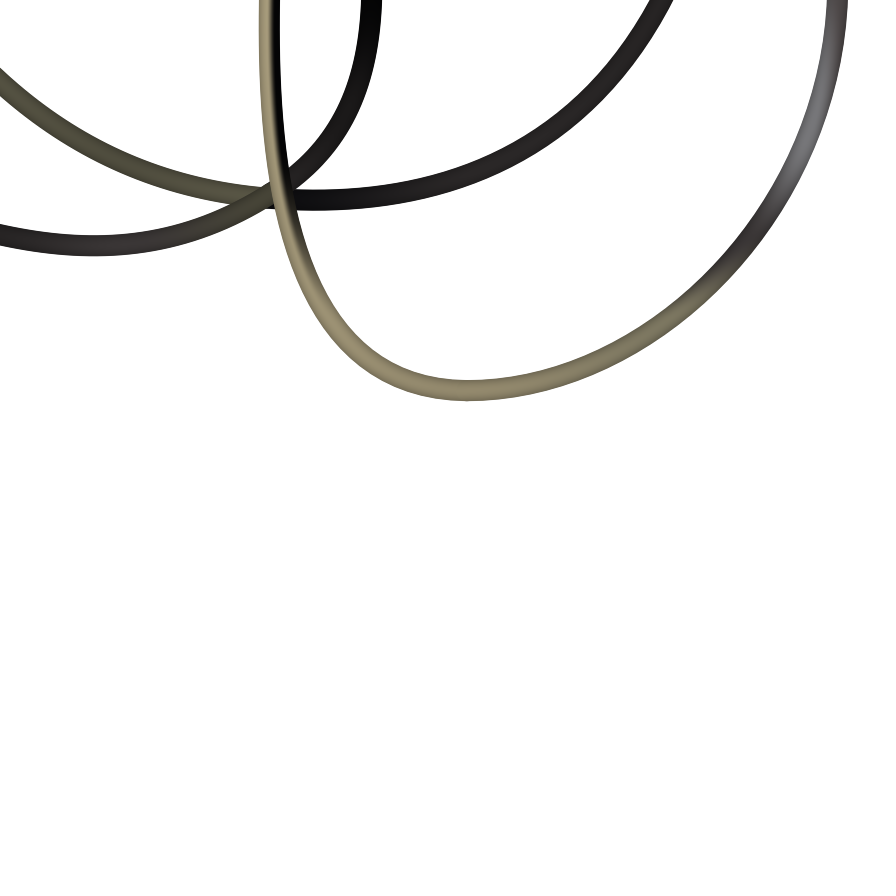
Reproduce this background procedurally as a WebGL 2 fragment shader.

```glsl
#version 300 es
precision highp float;
uniform vec2 u_resolution;
out vec4 fragColor;

const float RADIUS = 0.0118;
const int STEPS = 36;
const vec3 PAPER = vec3(1.0);
const vec3 BLACK = vec3(0.015, 0.015, 0.018);
const vec3 CHARCOAL = vec3(0.14, 0.13, 0.13);
const vec3 OLIVE = vec3(0.32, 0.31, 0.25);
const vec3 KHAKI = vec3(0.45, 0.43, 0.35);
const vec3 TAN = vec3(0.58, 0.54, 0.43);
const vec3 STEEL = vec3(0.43, 0.43, 0.44);

vec2 bezier(vec2 a, vec2 b, vec2 c, vec2 d, float t) {
    float s = 1.0 - t;
    return s * s * s * a + 3.0 * s * s * t * b + 3.0 * s * t * t * c + t * t * t * d;
}

// Nearest point on a cubic: distance, curve parameter, signed offset across the tube
vec3 curve(vec2 p, vec2 a, vec2 b, vec2 c, vec2 d) {
    vec3 nearest = vec3(10.0, 0.0, 0.0);
    vec2 start = a;
    for (int i = 1; i <= STEPS; i++) {
        vec2 end = bezier(a, b, c, d, float(i) / float(STEPS));
        vec2 along = end - start;
        vec2 offset = p - start;
        float h = clamp(dot(offset, along) / dot(along, along), 0.0, 1.0);
        float dist = length(offset - along * h);
        if (dist < nearest.x) {
            float across = (along.x * offset.y - along.y * offset.x) / length(along);
            nearest = vec3(dist, (float(i - 1) + h) / float(STEPS), across / RADIUS);
        }
        start = end;
    }
    return nearest;
}

// Blend through three colours along the curve
vec3 ramp(vec3 first, vec3 middle, vec3 last, float t) {
    return mix(mix(first, middle, smoothstep(0.0, 0.5, t)), last, smoothstep(0.5, 1.0, t));
}

// Soft sheen across the tube, darker at its rims
vec3 sheen(vec3 color, float side) {
    return color * (1.08 - 0.25 * side * side);
}

vec3 paint(vec3 base, vec3 color, float dist, float pixel) {
    return mix(base, color, 1.0 - smoothstep(-0.6, 0.6, (dist - RADIUS) / pixel));
}

void main() {
    vec2 p = gl_FragCoord.xy / u_resolution;
    p.y = 1.0 - p.y;
    float pixel = 1.0 / min(u_resolution.x, u_resolution.y);
    vec3 color = PAPER;
    vec3 q;

    // Wide arc: olive on the left, charcoal on the right
    q = curve(p, vec2(-0.007, 0.085), vec2(0.076, 0.163), vec2(0.176, 0.211), vec2(0.297, 0.221));
    color = paint(color, sheen(ramp(OLIVE * 0.95, OLIVE * 0.9, OLIVE, q.y), q.z), q.x, pixel);
    q = curve(p, vec2(0.297, 0.221), vec2(0.449, 0.234), vec2(0.641, 0.199), vec2(0.745, -0.013));
    color = paint(color, sheen(ramp(BLACK * 3.0, CHARCOAL * 1.1, CHARCOAL, q.y), q.z), q.x, pixel);

    // Lower left arc rising into a black loop
    q = curve(p, vec2(0.302, 0.216), vec2(0.378, 0.169), vec2(0.414, 0.098), vec2(0.415, -0.013));
    color = paint(color, sheen(ramp(CHARCOAL, CHARCOAL * 0.7, BLACK, q.y), q.z), q.x, pixel);
    q = curve(p, vec2(-0.013, 0.259), vec2(0.091, 0.284), vec2(0.195, 0.284), vec2(0.302, 0.216));
    color = paint(color, sheen(ramp(CHARCOAL, CHARCOAL * 1.5, OLIVE * 0.8, q.y), q.z), q.x, pixel);

    // Front loop, descending: tan with a shadowed inner side that fades out
    q = curve(p, vec2(0.301, -0.013), vec2(0.297, 0.169), vec2(0.3125, 0.434), vec2(0.521, 0.436));
    float shade = smoothstep(0.25, -0.55, q.z) * (1.0 - smoothstep(0.3, 0.68, q.y));
    vec3 tube = sheen(ramp(TAN * 1.06, TAN, TAN * 0.92, q.y), q.z);
    color = paint(color, mix(tube, BLACK, shade), q.x, pixel);

    // Front loop, ascending: tan through charcoal into steel
    q = curve(p, vec2(0.521, 0.436), vec2(0.729, 0.436), vec2(0.931, 0.234), vec2(0.935, -0.013));
    tube = mix(TAN * 0.92, KHAKI, smoothstep(0.0, 0.4, q.y));
    tube = mix(tube, CHARCOAL * 1.5, smoothstep(0.38, 0.58, q.y + 0.04 * -q.z));
    tube = mix(tube, STEEL, smoothstep(0.57, 0.76, q.y));
    tube = mix(tube, CHARCOAL * 2.0, smoothstep(0.8, 1.0, q.y + 0.08 * q.z));
    color = paint(color, sheen(tube, q.z), q.x, pixel);

    fragColor = vec4(color, 1.0);
}
```
